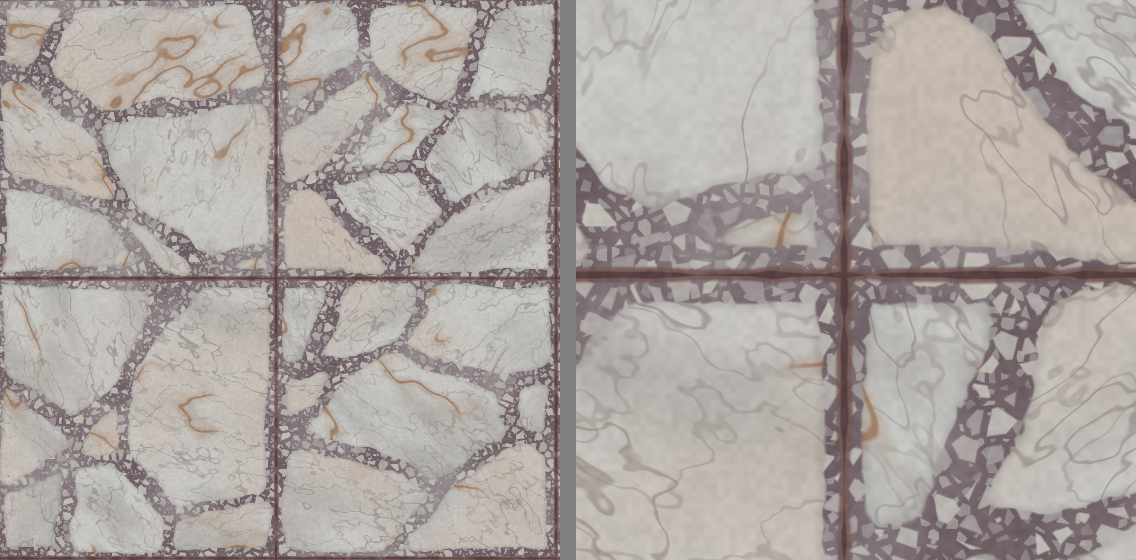
Left, the full canvas; right, a detail of the centre.
This texture is drawn by a three.js fragment shader. Its source:

```glsl
// Two by two paving tiles of broken marble slabs set in cement with stone chips.
// Slabs are cells of a stretched power diagram, chips are small Voronoi cells,
// and veins are ridges of fractal noise turned differently in every slab.
varying vec2 vUv;

const vec3 MARBLE_LIGHT = vec3(0.775, 0.775, 0.765);
const vec3 MARBLE_DULL = vec3(0.69, 0.685, 0.675);
const vec3 MARBLE_WARM = vec3(0.77, 0.725, 0.685);
const vec3 RUST = vec3(0.60, 0.46, 0.35);
const vec3 VEIN_GREY = vec3(0.56, 0.52, 0.50);
const vec3 CEMENT_DARK = vec3(0.43, 0.37, 0.39);
const vec3 CEMENT_PALE = vec3(0.57, 0.53, 0.54);
const vec3 CHIP_DULL = vec3(0.58, 0.55, 0.56);
const vec3 CHIP_LIGHT = vec3(0.77, 0.76, 0.73);
const vec3 JOINT = vec3(0.45, 0.34, 0.33);
const vec3 JOINT_CORE = vec3(0.30, 0.22, 0.22);

vec2 hash2(vec2 p) {
  vec3 q = fract(p.xyx * vec3(0.1031, 0.1030, 0.0973));
  q += dot(q, q.yzx + 33.33);
  return fract((q.xx + q.yz) * q.zy);
}

float noise(vec2 p) {
  vec2 i = floor(p), f = fract(p);
  f = f * f * (3.0 - 2.0 * f);
  float low = mix(hash2(i).x, hash2(i + vec2(1.0, 0.0)).x, f.x);
  float high = mix(hash2(i + vec2(0.0, 1.0)).x, hash2(i + 1.0).x, f.x);
  return mix(low, high, f.y);
}

float fbm(vec2 p) {
  float sum = 0.0, gain = 0.53;
  for (int i = 0; i < 4; i++) {
    sum += gain * noise(p);
    p = mat2(1.6, 1.2, -1.2, 1.6) * p + 7.3;
    gain *= 0.5;
  }
  return sum;
}

float smoothMin(float a, float b, float k) {
  float h = max(k - abs(a - b), 0.0) / k;
  return min(a, b) - 0.25 * h * h * k;
}

vec2 rotate(vec2 p, float a) {
  return vec2(cos(a) * p.x - sin(a) * p.y, sin(a) * p.x + cos(a) * p.y);
}

// Metric that lengthens cells along a direction
vec2 stretch(vec2 v, vec2 dir) { return v - 0.55 * dir * dot(dir, v); }

// Site position in xy, power weight in z
vec3 slabSite(vec2 cell, vec2 tile) {
  vec2 key = cell + tile * 17.0 + 5.0;
  float weight = hash2(key + 61.0).x;
  return vec3((cell + 0.5 + 0.85 * (hash2(key) - 0.5)) / 3.0, 0.10 * weight * weight);
}

// Distance to the nearest slab boundary in x, slab cell in yz
vec3 slabs(vec2 p, vec2 tile, vec2 dir) {
  vec3 home = vec3(0.0);
  vec2 homeCell = vec2(0.0);
  float best = 1e5, edge = 1.0;
  for (int i = 0; i < 9; i++) {
    vec2 cell = vec2(mod(float(i), 3.0), floor(float(i) / 3.0));
    vec3 s = slabSite(cell, tile);
    float power = dot(p - s.xy, stretch(p - s.xy, dir)) - s.z;
    if (power < best) { best = power; home = s; homeCell = cell; }
  }
  for (int i = 0; i < 9; i++) {
    vec2 cell = vec2(mod(float(i), 3.0), floor(float(i) / 3.0));
    if (distance(cell, homeCell) < 0.5) continue;
    vec3 s = slabSite(cell, tile);
    float power = dot(p - s.xy, stretch(p - s.xy, dir)) - s.z;
    float slope = 2.0 * length(stretch(s.xy - home.xy, dir));
    edge = smoothMin(edge, (power - best) / slope, 0.025);
  }
  return vec3(edge, homeCell);
}

// Angular chip coverage in x, its random tone in y
vec2 chips(vec2 p, float minGap, float maxGap) {
  vec2 base = floor(p), home = vec2(0.0), homeCell = vec2(0.0);
  float best = 1e5, edge = 1.0;
  for (int i = 0; i < 9; i++) {
    vec2 cell = base + vec2(mod(float(i), 3.0), floor(float(i) / 3.0)) - 1.0;
    vec2 r = cell + hash2(cell) - p;
    if (dot(r, r) < best) { best = dot(r, r); home = r; homeCell = cell; }
  }
  for (int i = 0; i < 25; i++) {
    vec2 cell = homeCell + vec2(mod(float(i), 5.0), floor(float(i) / 5.0)) - 2.0;
    if (distance(cell, homeCell) < 0.5) continue;
    vec2 r = cell + hash2(cell) - p;
    edge = min(edge, dot(0.5 * (home + r), normalize(r - home)));
  }
  vec2 rnd = hash2(homeCell + 91.0);
  float gap = mix(minGap, maxGap, rnd.x * rnd.x);
  return vec2(smoothstep(0.0, 0.10, edge - gap), rnd.y);
}

float vein(vec2 p, float width) {
  return 1.0 - smoothstep(0.2 * width, width, abs(fbm(p) - 0.5));
}

vec3 marble(vec2 p, vec2 rnd) {
  vec2 q = rotate(p, 6.28 * rnd.x) + rnd * 40.0;
  float cloud = fbm(q * vec2(3.0, 8.0));
  vec3 color = mix(MARBLE_DULL, MARBLE_LIGHT, smoothstep(0.22, 0.62, cloud));
  float warmth = smoothstep(0.35, 0.75, fbm(q * 2.5 + 9.0)) * (0.25 + 0.75 * rnd.y);
  color = mix(color, MARBLE_WARM, warmth);
  float patches = smoothstep(0.40, 0.65, noise(q * 4.0 + 3.0));
  color = mix(color, VEIN_GREY, 0.55 * vein(q * vec2(5.0, 11.0), 0.016) * (1.0 - 0.6 * patches));
  color = mix(color, VEIN_GREY, 0.35 * vein(q.yx * vec2(14.0, 8.0) + 20.0, 0.025));
  color = mix(color, RUST, 0.22 * patches * vein(q * vec2(2.2, 4.5) + 31.0, 0.07));
  return mix(color, RUST, 0.80 * patches * vein(q * vec2(2.2, 4.5) + 31.0, 0.016));
}

vec3 terrazzo(vec2 p) {
  vec3 color = mix(CEMENT_DARK, CEMENT_PALE, smoothstep(0.3, 0.75, fbm(p * 9.0)));
  vec2 small = chips(p * 125.0, 0.10, 0.55);
  vec2 large = chips(p * 62.0 + 13.0, 0.07, 0.48);
  color = mix(color, mix(CHIP_DULL, CHIP_LIGHT, small.y), 0.65 * small.x);
  return mix(color, mix(CHIP_DULL, CHIP_LIGHT, sqrt(large.y)), 0.92 * large.x);
}

void main() {
  vec2 grid = (vUv + vec2(0.007, -0.003)) * 2.0;
  vec2 tile = floor(grid), local = fract(grid);
  vec2 sides = min(local, 1.0 - local);
  float border = min(sides.x, sides.y);

  // Uneven slab outlines
  vec2 wobble = vec2(fbm(grid * 7.0), fbm(grid * 7.0 + 50.0)) - 0.5;
  float angle = 6.28 * hash2(tile + 23.0).x;
  vec3 slab = slabs(local + 0.07 * wobble, tile, vec2(cos(angle), sin(angle)));
  float gap = 0.024 + 0.022 * (noise(grid * 5.0 + 8.0) - 0.5);
  float inset = 0.027 + 0.035 * (noise(grid * 6.0 + 70.0) - 0.5);
  float depth = smoothMin(slab.x - gap, border - inset, 0.04);
  depth += 0.006 * (noise(grid * 60.0) - 0.5);

  // Stone over cement, with a worn rim
  vec3 stone = marble(grid, hash2(slab.yz + tile * 11.0 + 37.0));
  stone *= mix(0.92, 1.0, smoothstep(0.0, 0.014, depth));
  vec3 color = mix(terrazzo(vUv), stone, smoothstep(-0.002, 0.003, depth));

  // Joint between tiles
  float seam = border + 0.006 * (noise(grid * 35.0) - 0.5);
  color = mix(color, JOINT, 0.85 * (1.0 - smoothstep(0.005, 0.011, seam)));
  color = mix(color, JOINT_CORE, 0.75 * (1.0 - smoothstep(0.001, 0.004, seam)));

  // Fine grain and broad soiling
  color += 0.045 * (noise(vUv * 260.0) - 0.5) + 0.03 * (fbm(vUv * 45.0) - 0.5);
  gl_FragColor = vec4(color, 1.0);
}
```
